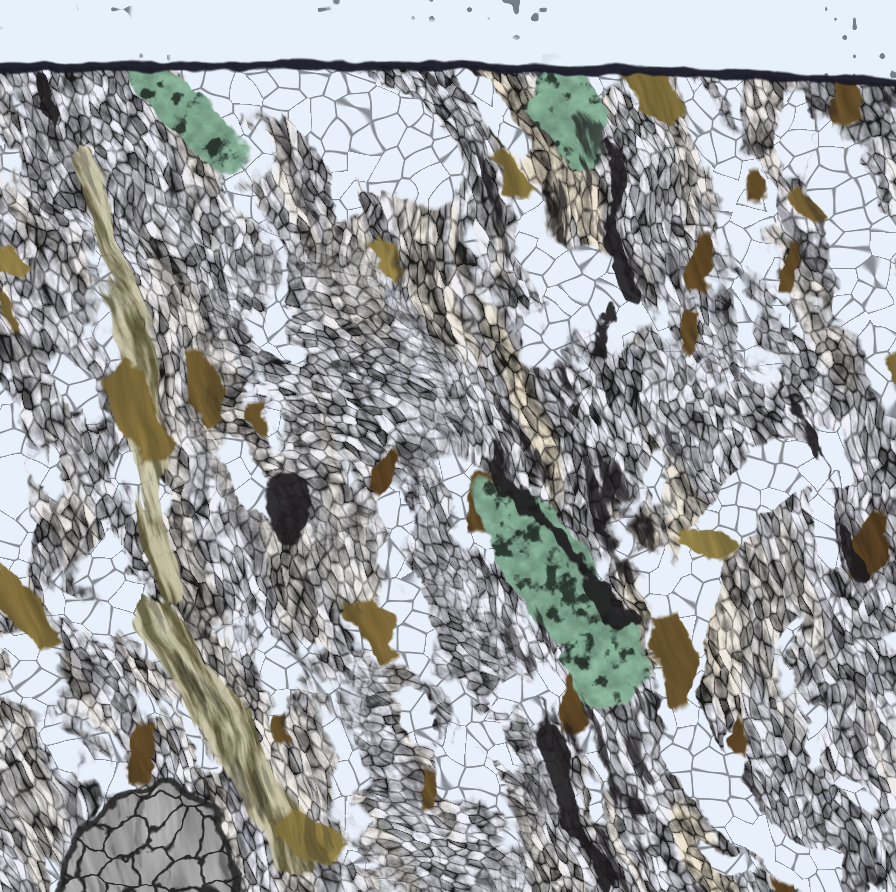
A Shadertoy shader for this texture:

```glsl
// Draws a thin section of mica schist: grey grains, quartz, mica, green flakes and dark seams.
float hash(vec2 p) {
    vec3 q = fract(p.xyx * .1031);
    q += dot(q, q.yzx + 33.33);
    return fract((q.x + q.y) * q.z);
}

vec2 hash2(vec2 p) { return vec2(hash(p), hash(p + 57.)); }

float noise(vec2 p) {
    vec2 i = floor(p), u = fract(p), e = vec2(1, 0);
    u *= u * (3. - 2. * u);
    return mix(mix(hash(i), hash(i + e), u.x), mix(hash(i + e.yx), hash(i + e.xx), u.x), u.y);
}

float fbm(vec2 p) {
    float sum = 0., amp = .53;
    for (int i = 0; i < 4; i++, amp *= .5) {
        sum += amp * noise(p);
        p = p * 2.03 + 17.;
    }
    return sum;
}

vec2 wobble(vec2 p) { return vec2(fbm(p), fbm(p + 40.)) - .5; }

vec2 turn(vec2 v, float a) {
    return vec2(cos(a) * v.x + sin(a) * v.y, cos(a) * v.y - sin(a) * v.x);
}

// Crystal cells: x = gap to the border, y = random value of the cell
vec2 cells(vec2 p) {
    float near = 9., next = 9., id = 0.;
    for (int k = 0; k < 9; k++) {
        vec2 cell = floor(p) + vec2(k % 3 - 1, k / 3 - 1);
        float d = length(cell + hash2(cell) - p);
        next = min(next, max(d, near));
        if (d < near) { near = d; id = hash(cell + 21.); }
    }
    return vec2(next - near, id);
}

// Scattered lozenges: x = distance, y = random value of the flake
vec2 flakes(vec2 f, vec2 size, float seed) {
    vec2 g = f * 9., best = vec2(1, 0);
    for (int k = 0; k < 9; k++) {
        vec2 cell = floor(g) + vec2(k % 3 - 1, k / 3 - 1);
        vec2 h = hash2(cell + seed + 7.);
        if (hash(cell + seed + 3.) > .41) continue;
        vec2 s = size * (.5 + h.y);
        vec2 d = abs(turn((g - cell - hash2(cell + seed)) / 9., (h.x - .5) * 1.5)) / s;
        float dist = (max(d.x + .4 * d.y, d.y) - 1.) * s.x;
        if (dist < best.x) best = vec2(dist, h.x);
    }
    return best;
}

float lens(vec2 p, float x, float y, vec2 size, float tilt) {
    return (length(turn(p - vec2(x, y), tilt) / size) - 1.) * size.x;
}

float seam(vec2 p, float ax, float ay, float bx, float by) {
    vec2 a = vec2(ax, ay), d = vec2(bx, by) - a;
    return length(p - a - d * clamp(dot(p - a, d) / dot(d, d), 0., 1.));
}

float fill(float dist) { return smoothstep(.0018, -.0018, dist); }

float grain(vec2 q) {
    vec2 c = cells(q);
    return .46 + .5 * c.y - .33 * smoothstep(.32, 0., c.x) + .75 * (fbm(q * 1.4) - .5);
}

void mainImage(out vec4 fragColor, in vec2 fragCoord) {
    vec2 p = fragCoord / iResolution.y;
    vec2 w = p + .05 * wobble(p * 6.), r = w + .028 * wobble(p * 32.);
    vec2 f = turn(w, .36), fr = turn(r, .36);
    float streak = fbm(f * vec2(110, 14));

    // Foliated matrix, with knots where the fabric turns
    float knot = min(lens(w, .36, .56, vec2(.14, .15), 0.), lens(w, .5, .14, vec2(.1, .19), 0.));
    float tone = mix(grain(f * vec2(115, 52)), grain(turn(w, 1.15) * vec2(105, 60)),
                     smoothstep(.04, -.04, knot));
    float zone = smoothstep(.17, .04, abs(w.x - .77 + .24 * w.y));
    tone += (.3 + .5 * zone) * (streak - .52);
    vec3 col = clamp(tone, .1, .95) * vec3(.985, .99, 1.03);
    float stain = smoothstep(.5, .68, fbm(f * vec2(24, 4)));
    col *= mix(vec3(1), vec3(1, .95, .82), stain * (.45 + .5 * zone));

    // Quartz lenses and mosaics with thin grey borders
    float quartz = flakes(fr, vec2(.013, .036), 90.).x;
    quartz = min(quartz, .06 * (.645 - fbm(fr * vec2(15, 8))));
    quartz = min(quartz, lens(r, .4, .86, vec2(.05, .14), .9));
    quartz = min(quartz, lens(r, .55, .87, vec2(.018, .065), .45));
    quartz = min(quartz, lens(r, .96, .7, vec2(.035, .18), .2));
    quartz = min(quartz, lens(r, .01, .47, vec2(.035, .12), .1));
    quartz = min(quartz, max(abs(length(r - vec2(1, .25)) - .24) - .028, r.x - .95));
    vec2 mosaic = cells(w * 36.);
    float border = smoothstep(.11, .02, mosaic.x) * step(.25, mosaic.y);
    col = mix(col, vec3(.91, .94, .985) * (1. - .42 * border), fill(quartz));

    // Fibrous pale mica band
    float band = min(seam(w, .09, .83, .14, .6), seam(w, .14, .6, .2, .35)) - .014;
    band = min(band, seam(w, .18, .31, .34, .05) - .027) + .035 * (fbm(f * vec2(60, 12)) - .45);
    vec3 fibre = mix(vec3(.36, .34, .22), vec3(.79, .77, .65), smoothstep(.3, .62, streak));
    col = mix(col, fibre, .9 * fill(band));

    // Brown and olive mica flakes
    vec2 mica = flakes(fr, vec2(.016, .034), 11.);
    vec3 brown = mix(vec3(.33, .24, .13), vec3(.56, .5, .28), mica.y);
    col = mix(col, brown * (.72 + .5 * streak), fill(mica.x));

    // Green mineral with dark mottling
    float green = min(lens(r, .63, .36, vec2(.043, .15), .66), lens(r, .68, .27, vec2(.038, .06), .3));
    green = min(green, lens(r, .63, .87, vec2(.036, .065), .1));
    green = min(green, lens(r, .21, .87, vec2(.027, .075), .8));
    vec3 jade = vec3(.49, .64, .55) * (.8 + .4 * fbm(p * 90.));
    jade *= 1. - .65 * smoothstep(.56, .7, fbm(p * 55.));
    col = mix(col, jade, fill(green));

    // Cracked garnet with a dark rim
    float garnet = lens(r, .17, 0., vec2(.11), 0.);
    float crack = smoothstep(.14, .02, cells(r * vec2(26, 38)).x);
    col = mix(col, vec3(.62) * (.75 + .5 * streak) * (1. - .75 * crack), fill(garnet));
    col = mix(col, vec3(.12), .85 * fill(abs(garnet) - .004));

    // Opaque grain, broken seams and soot
    float line = min(seam(r, .05, .92, .065, .84), seam(r, .67, .84, .71, .67));
    line = min(line, min(seam(r, .68, .65, .65, .53), seam(r, .55, .5, .71, .31)));
    line = min(line, min(seam(r, .61, .22, .68, 0.), seam(r, .88, .58, .97, .36)));
    line -= .014 * smoothstep(.3, .7, fbm(f * vec2(40, 14)));
    float dark = min(line, lens(r, .32, .43, vec2(.024, .038), .3));
    float soot = smoothstep(.6, .72, fbm(f * vec2(70, 16))) * (.3 + .5 * zone);
    col = mix(col, vec3(.11, .1, .11), max(.9 * fill(dark), soot * (1. - fill(quartz))));

    // Clear glass margin, sparse dust and a black cut edge
    float rim = p.y - .922 - .03 * p.x + .045 * p.x * p.x - .008 * (fbm(p * 25.) - .5);
    float dust = smoothstep(.83, .88, noise(p * 95.)) * smoothstep(.6, .7, noise(p * 17.));
    col = mix(vec3(.9, .945, .975) - .45 * dust, col, fill(rim));
    col = mix(col, vec3(.1, .1, .15), .95 * fill(abs(rim) - .003 - .004 * noise(p * 60.)));
    fragColor = vec4(col, 1);
}
```
